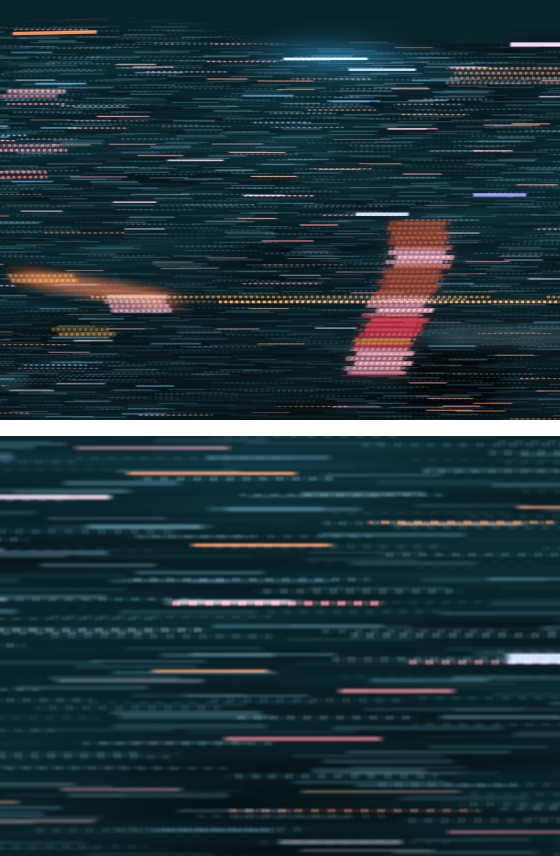
Top: the whole. Bottom: its middle third, enlarged.
Write a WebGL 1 fragment shader that draws this background.

```glsl
precision highp float;
// City lights at night, smeared sideways into streaks over dark teal.

uniform vec2 u_resolution;

float hash(vec2 p) {
  vec3 q = fract(vec3(p.xyx) * vec3(0.1031, 0.103, 0.0973));
  q += dot(q, q.yzx + 33.33);
  return fract((q.x + q.y) * q.z);
}

float cornerSlope(vec2 cell, vec2 offset) {
  float angle = 6.2832 * hash(cell);
  return dot(vec2(cos(angle), sin(angle)), offset);
}

float gradientNoise(vec2 p) {
  vec2 i = floor(p), f = fract(p), e = vec2(1.0, 0.0);
  vec2 u = f * f * f * (f * (f * 6.0 - 15.0) + 10.0);
  return mix(mix(cornerSlope(i, f), cornerSlope(i + e, f - e), u.x),
             mix(cornerSlope(i + e.yx, f - e.yx), cornerSlope(i + 1.0, f - 1.0), u.x), u.y);
}

// Soft-edged box, 1 inside and 0 outside.
float box(vec2 q, vec2 halfSize, vec2 soft) {
  vec2 d = 1.0 - smoothstep(halfSize - soft, halfSize + soft, abs(q));
  return d.x * d.y;
}

float streak(vec2 q, float halfLength, float halfThickness) {
  return box(q, vec2(halfLength, halfThickness), vec2(0.005, 0.0016));
}

float beads(float x) {
  return 0.3 + 0.7 * smoothstep(-0.5, 0.6, sin(x * 480.0));
}

vec3 screen(vec3 a, vec3 b) {
  return 1.0 - (1.0 - a) * (1.0 - clamp(b, 0.0, 1.0));
}

vec3 lampColour(float h) {
  vec3 c = mix(vec3(0.95, 0.5, 0.27), vec3(0.92, 0.45, 0.5), step(0.35, h));
  c = mix(c, vec3(0.95, 0.8, 0.88), step(0.62, h));
  return mix(c, vec3(0.3, 0.55, 0.75), step(0.84, h));
}

// Block of beaded rows with ragged ends; fill closes the gaps between rows.
float lampRows(vec2 q, vec2 halfSize, float seed, float fill) {
  float row = floor(q.y / 0.0115);
  float h = hash(vec2(row + 40.0, seed));
  float line = 1.0 - smoothstep(0.12, 0.45, abs(fract(q.y / 0.0115) - 0.5));
  float ends = box(q - vec2((h - 0.5) * 0.035, 0.0), halfSize, vec2(0.006, 0.003));
  return ends * mix(line * beads(q.x + h), 1.0, fill) * (0.6 + 0.4 * h);
}

// Independent streaks, one candidate per cell in each layer.
vec3 scatteredStreaks(vec2 p, vec3 colour) {
  float density = 0.65 + 0.35 * smoothstep(0.3, 0.65, p.y) + 0.5 * gradientNoise(p * vec2(2.5, 5.0));
  density *= 1.0 - smoothstep(0.91, 0.965, p.y + 0.05 * smoothstep(0.4, 0.7, p.x));
  for (int i = 0; i < 7; i++) {
    float layer = float(i);
    float row = floor(p.y / 0.021 + layer * 0.37);
    float x = p.x / 0.25 + 9.0 * hash(vec2(row, layer + 5.0));
    vec2 id = vec2(floor(x) + layer * 31.0, row + layer * 67.0);
    float h = hash(id), hue = hash(id + 17.3), size = hash(id + 41.7);
    vec2 q = vec2((fract(x) - 0.5) * 0.25,
                  (fract(p.y / 0.021 + layer * 0.37) - 0.3 - 0.4 * size) * 0.021);
    float shape = streak(q, 0.045 + 0.055 * size * size, 0.0012 + 0.001 * hue);
    shape *= mix(1.0, beads(p.x + h), step(0.66, size));
    float bright = smoothstep(0.88, 0.98, h);
    vec3 tint = mix(vec3(0.17, 0.25, 0.29) * h, lampColour(hue) * 0.9, bright);
    colour = screen(colour, tint * shape * density);
  }
  return colour;
}

vec3 nightHaze(vec2 p) {
  float broad = gradientNoise(p * vec2(2.2, 13.0));
  float fine = gradientNoise(p * vec2(4.0, 75.0));
  float city = 1.0 - smoothstep(0.88, 0.97, p.y);
  vec3 c = mix(vec3(0.025, 0.085, 0.105), vec3(0.035, 0.135, 0.165), smoothstep(0.0, 0.55, p.y));
  c *= 1.0 + city * (0.55 * broad + 0.4 * fine);
  c += vec3(0.08, 0.26, 0.36) * exp(-dot((p - vec2(0.79, 0.865)) * vec2(6.0, 24.0), (p - vec2(0.79, 0.865)) * vec2(6.0, 24.0)));
  c += vec3(0.12, 0.15, 0.16) * box(p - vec2(1.21, 0.2), vec2(0.19, 0.025), vec2(0.06, 0.016));
  c += vec3(0.06, 0.11, 0.13) * box(p - vec2(0.0, 0.09), vec2(0.06, 0.018), vec2(0.03, 0.012));
  return c * (1.0 - 0.6 * box(p - vec2(1.08, 0.08), vec2(0.13, 0.08), vec2(0.06, 0.04)));
}

vec3 tower(vec2 p, vec3 colour) {
  float pink = max(box(p - vec2(0.0, 0.388), vec2(9.0, 0.02), vec2(0.006)),
               max(box(p - vec2(0.0, 0.272), vec2(9.0, 0.022), vec2(0.006)),
                   box(p - vec2(0.0, 0.14), vec2(9.0, 0.03), vec2(0.008))));
  vec3 tint = mix(vec3(0.92, 0.2, 0.28), vec3(0.68, 0.27, 0.17), smoothstep(0.24, 0.3, p.y));
  tint = mix(tint, vec3(1.0, 0.66, 0.75), pink);
  tint = mix(tint, vec3(1.0, 0.6, 0.25), box(p - vec2(0.0, 0.187), vec2(9.0, 0.006), vec2(0.004)));
  vec2 q = p - vec2(mix(0.895, 0.998, smoothstep(0.08, 0.42, p.y)), 0.29);
  colour += vec3(0.16, 0.05, 0.05) * box(q, vec2(0.07, 0.18), vec2(0.04));
  colour = mix(colour, tint, lampRows(q, vec2(0.068, 0.185), 3.0, 0.65));
  return screen(colour, tint * lampRows(q, vec2(0.065, 0.182), 8.0, 0.0) * 0.5);
}

void main() {
  vec2 p = gl_FragCoord.xy / u_resolution.y;
  p.x *= 1.3333 * u_resolution.y / u_resolution.x;
  vec3 c = scatteredStreaks(p, nightHaze(p));

  // Amber street and the long beaded road.
  c = screen(c, vec3(0.6, 0.26, 0.11) * box(p - vec2(0.23, 0.35 - 0.16 * p.x), vec2(0.18, 0.022), vec2(0.06, 0.018)));
  c = screen(c, vec3(1.0, 0.55, 0.22) * lampRows(p - vec2(0.11, 0.338), vec2(0.08, 0.012), 2.0, 0.4));
  c = screen(c, vec3(1.0, 0.65, 0.74) * lampRows(p - vec2(0.335, 0.277), vec2(0.072, 0.022), 6.0, 0.6));
  float roadPart = hash(vec2(floor(p.x / 0.13), floor((p.y - 0.287) / 0.0115) + 20.0));
  c = screen(c, vec3(1.0, 0.64, 0.26) * lampRows(p - vec2(0.79, 0.287), vec2(0.56, 0.0115), 4.0, 0.0) * smoothstep(0.2, 0.5, roadPart));
  c = screen(c, vec3(0.75, 0.46, 0.1) * lampRows(p - vec2(0.205, 0.21), vec2(0.068, 0.013), 9.0, 0.3));

  // Lit windows at the sides.
  c = screen(c, vec3(1.0, 0.6, 0.68) * lampRows(p - vec2(0.08, 0.777), vec2(0.07, 0.012), 5.0, 0.4));
  c = screen(c, vec3(0.9, 0.42, 0.48) * lampRows(p - vec2(0.06, 0.648), vec2(0.085, 0.0115), 7.0, 0.1));
  c = screen(c, vec3(0.85, 0.3, 0.28) * lampRows(p - vec2(0.03, 0.584), vec2(0.07, 0.0115), 1.0, 0.0));
  c = screen(c, vec3(0.85, 0.42, 0.25) * lampRows(p - vec2(1.21, 0.82), vec2(0.14, 0.023), 11.0, 0.0) * 0.8);
  c = screen(c, vec3(0.95, 0.5, 0.22) * streak(p - vec2(0.13, 0.922 + 0.02 * (p.x - 0.13)), 0.1, 0.004));

  c = tower(p, c);

  // Brightest white, blue and violet lamps.
  c = screen(c, vec3(0.85, 0.93, 1.0) * streak(p - vec2(0.775, 0.86), 0.1, 0.003));
  c = screen(c, vec3(0.75, 0.85, 1.0) * streak(p - vec2(0.91, 0.834), 0.08, 0.003));
  c = screen(c, vec3(1.0, 0.82, 0.95) * streak(p - vec2(1.28, 0.894), 0.065, 0.005));
  c = screen(c, vec3(0.6, 0.55, 1.0) * streak(p - vec2(1.19, 0.536), 0.063, 0.004));
  c = screen(c, vec3(0.8, 0.85, 1.0) * streak(p - vec2(0.91, 0.49), 0.063, 0.004));
  gl_FragColor = vec4(c, 1.0);
}
```
